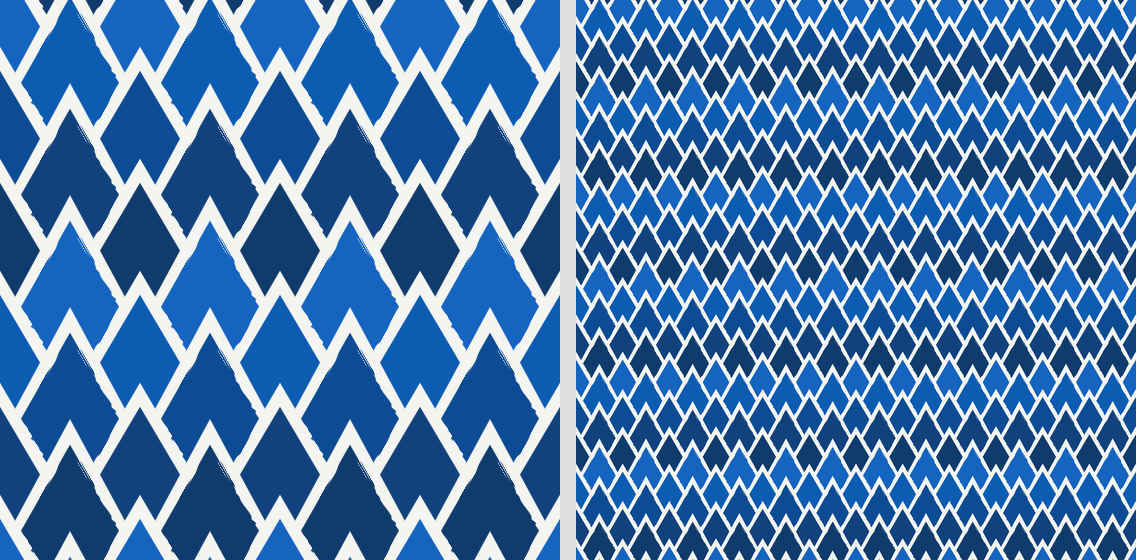
Left, the tile; right, the same tile 3 across and 3 down.
This pattern is drawn by a three.js fragment shader. Its source:

```glsl
// Overlapping pointed scales in five blues, each edged by a pale chevron band.
// Two staggered columns, four across and five down, are painted from the top
// row downwards; dry-brush fibres fray the edges of the larger scales.
varying vec2 vUv;

float hash(vec2 p) {
  vec3 q = fract(p.xyx * 0.1031);
  q += dot(q, q.yzx + 33.33);
  return fract((q.x + q.y) * q.z);
}

float noise(vec2 p) {
  vec2 i = floor(p), f = fract(p);
  f *= f * (3.0 - 2.0 * f);
  return mix(mix(hash(i), hash(i + vec2(1.0, 0.0)), f.x),
             mix(hash(i + vec2(0.0, 1.0)), hash(i + vec2(1.0, 1.0)), f.x), f.y);
}

// Signed distance into a downward-opening wedge; p is relative to its apex
float wedge(vec2 p, float slope) {
  return (-p.y * slope - abs(p.x)) / sqrt(1.0 + slope * slope);
}

float span(float a, float b, float t) {
  return smoothstep(a, a + 0.012, t) * (1.0 - smoothstep(b - 0.012, b, t));
}

float cover(float d) {
  return smoothstep(-0.0013, 0.0013, d);
}

// Fibres run along the edge, wobble pushes it in and out
float fray(float d, float h, float fibre, float wobble, float seed) {
  float f = noise(vec2(h * 38.0, d * 520.0) + seed) - 0.6;
  float w = noise(vec2(h * 150.0, seed)) - 0.5;
  return d + fibre * f + wobble * w;
}

vec3 blue(float k) {
  return k < 1.0 ? vec3(0.082, 0.392, 0.750)
       : k < 2.0 ? vec3(0.047, 0.360, 0.700)
       : k < 3.0 ? vec3(0.050, 0.300, 0.580)
       : k < 4.0 ? vec3(0.067, 0.260, 0.490)
                 : vec3(0.060, 0.235, 0.425);
}

void main() {
  vec3 pale = vec3(0.957, 0.961, 0.945);
  vec3 color = pale;
  float x = vUv.x * 4.0, y = vUv.y * 5.0;

  for (int i = 2; i >= 0; i--) {
    float row = floor(y) + float(i);

    // Large scale: clean outer edge, frayed fill
    vec2 p = vec2((fract(x) - 0.5) / 4.0, (y - row - 0.258) / 5.0);
    color = mix(color, pale, cover(wedge(p, 0.54)));
    p.y += 0.0456;
    float h = -p.y;
    float d = wedge(p, 0.569);
    d = p.x > 0.0
      ? fray(d, h, 0.010 * span(0.022, 0.080, h), 0.005 * span(0.06, 0.15, h), 7.0)
      : fray(d, h, 0.006 * span(0.030, 0.100, h), 0.0, 23.0);
    color = mix(color, blue(mod(11.5 - 2.0 * row, 5.0)), cover(d));

    // Small scale: frayed outer edge, clean fill
    p = vec2((fract(x + 0.5) - 0.5) / 4.0, (y - row + 0.417) / 5.0);
    h = -p.y;
    d = wedge(p, 0.583);
    d = p.x > 0.0
      ? fray(d, h, 0.002 * span(0.07, 0.14, h), 0.006 * span(0.07, 0.14, h), 41.0)
      : fray(d, h, 0.007 * span(0.075, 0.135, h), 0.0, 59.0);
    color = mix(color, pale, cover(d));
    p.y += 0.043;
    color = mix(color, blue(mod(12.5 - 2.0 * row, 5.0)), cover(wedge(p, 0.59)));
  }
  gl_FragColor = vec4(color, 1.0);
}
```
